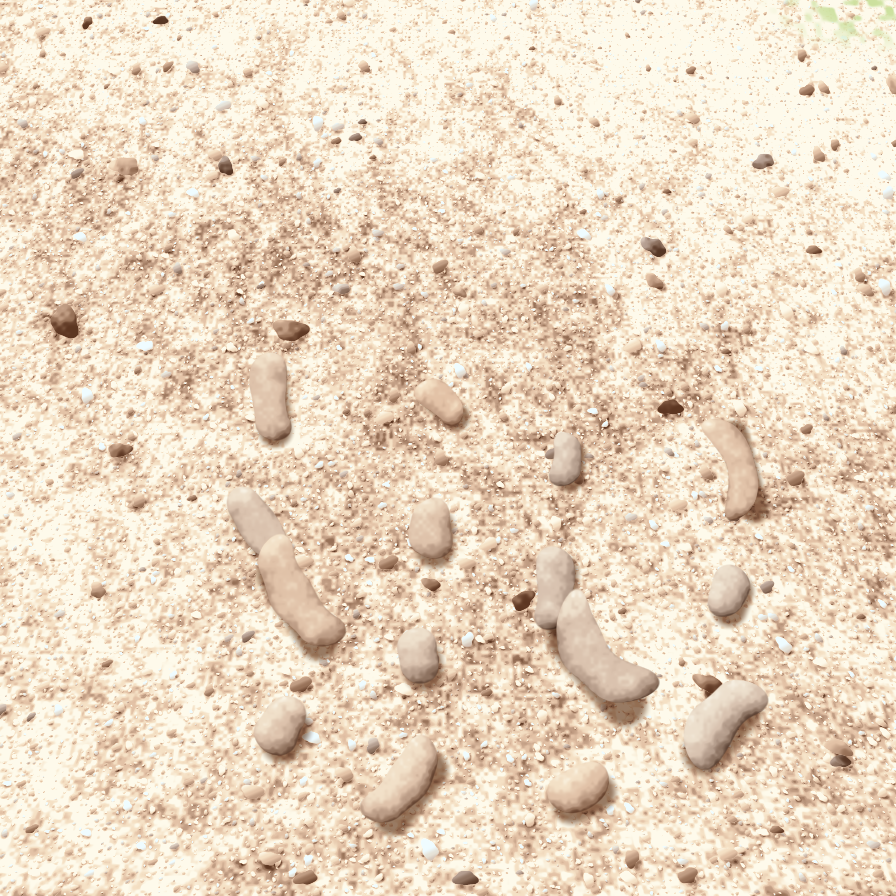
Write a WebGL 1 fragment shader that draws this texture.

```glsl
precision highp float;
// Sunlit sandy ground with grit, pebbles, brown rocks and scattered smooth pods.
uniform vec2 u_resolution;

const vec3 CREAM = vec3(0.995, 0.98, 0.92);
const vec3 SAND  = vec3(0.96, 0.88, 0.77);
const vec3 TAN   = vec3(0.89, 0.76, 0.65);
const vec3 CLAY  = vec3(0.75, 0.61, 0.51);
const vec3 BROWN = vec3(0.59, 0.44, 0.34);
const vec3 UMBER = vec3(0.36, 0.21, 0.13);
const vec3 COOL  = vec3(0.94, 1.01, 1.10);   // tint of the grey stones
const vec3 LEAF  = vec3(0.80, 0.88, 0.62);
const vec2 LIGHT = vec2(-0.45, 0.89);        // direction towards the sun
const float DEPTH = 0.8;                     // shrinking of grains to the top
const float POD_RADIUS = 0.024;
const int POD_COUNT = 15;

float hash(vec2 p) {
  p = fract(p * vec2(0.1031, 0.1137));
  p += dot(p, p.yx + 33.33);
  return fract((p.x + p.y) * p.x * 97.3 + p.y * 61.7);
}

vec2 hash2(vec2 p) { return vec2(hash(p + 17.0), hash(p + 71.0)); }

float noise(vec2 p) {
  vec2 c = floor(p), f = fract(p);
  f = f * f * (3.0 - 2.0 * f);
  return mix(mix(hash(c), hash(c + vec2(1, 0)), f.x),
             mix(hash(c + vec2(0, 1)), hash(c + vec2(1, 1)), f.x), f.y) - 0.5;
}

mat2 turn(float a) { return mat2(cos(a), -sin(a), sin(a), cos(a)); }

// Tone rank (0 dark, 1 light) to colour, spaced by the share of each colour.
vec3 ramp(float q) {
  vec3 c = mix(UMBER, BROWN, smoothstep(0.005, 0.04, q));
  c = mix(c, CLAY, smoothstep(0.04, 0.115, q));
  c = mix(c, TAN, smoothstep(0.115, 0.28, q));
  c = mix(c, SAND, smoothstep(0.28, 0.54, q));
  return mix(c, CREAM, smoothstep(0.54, 0.83, q));
}

// One cellular layer of lit stones with shadows, laid over tone and coolness.
void addStones(inout float tone, inout float cool, vec2 p, float density,
               vec2 toneRange, float relief, float blur) {
  vec2 home = floor(p);
  float shadow = 0.0, cover = 0.0, stoneTone = 0.0, stoneCool = 0.0;
  for (int j = -1; j <= 1; j++) {
    for (int i = -1; i <= 1; i++) {
      vec2 cell = home + vec2(i, j);
      float kind = hash(cell + 5.0), size = hash(cell + 43.0);
      float present = step(hash(cell + 29.0), density);
      vec2 q = p - cell - 0.25 - 0.5 * hash2(cell);
      vec2 e = turn(kind * 6.28) * q * vec2(1.0, 1.1);
      float angle = atan(e.y, e.x + 1e-5);
      float radius = mix(0.16, 0.40, size * size);
      float d = length(e * vec2(0.85, 1.25))
              + radius * (0.10 * sin(3.0 * angle + kind * 40.0) + 0.06 * sin(5.0 * angle));
      float mask = present * (1.0 - smoothstep(radius - blur, radius + blur, d));
      float shade = dot(q, LIGHT) / radius;
      shadow = max(shadow, present * (1.0 - smoothstep(0.6, 1.25, length(q + LIGHT * radius * 0.5) / radius)));
      stoneTone = mix(stoneTone, mix(toneRange.x, toneRange.y, kind) + relief * shade, mask);
      stoneCool = mix(stoneCool, step(0.72, hash(cell + 91.0)), mask);
      cover = max(cover, mask);
    }
  }
  tone = mix(tone - relief * 1.1 * shadow, stoneTone, cover);
  cool = mix(cool, stoneCool, cover);
}

// Bent, lumpy capsules: smooth pods lying on the ground with soft shadows.
void addPods(inout vec3 color, vec2 uv, float px) {
  for (int i = 0; i < POD_COUNT; i++) {
    float k = float(i);
    vec2 spot = fract(0.5 + k * vec2(0.7549, 0.5698));
    vec2 center = vec2(0.28, 0.09) + spot * vec2(0.68, 0.51);
    vec2 rnd = hash2(vec2(k, 3.0));
    float scale = 1.15 - 0.6 * center.y;
    float radius = POD_RADIUS * scale * mix(0.8, 1.1, rnd.x);
    float halfLength = scale * mix(0.006, 0.052, rnd.y * rnd.y);
    mat2 spin = turn(1.57 + (hash(vec2(k, 9.0)) - 0.5) * 2.2);
    vec2 q = spin * (uv - center);
    q.y += (rnd.x - 0.5) * 14.0 * q.x * q.x;
    vec2 side = q - vec2(clamp(q.x, -halfLength, halfLength), 0.0);
    float lumpy = radius * (1.0 + 0.08 * sin(q.x * 95.0 + k));
    float d = length(side) - lumpy;

    vec2 s = spin * (uv - center + LIGHT * radius * 0.55);
    s.x -= clamp(s.x, -halfLength, halfLength);
    float shadow = 1.0 - smoothstep(0.65, 1.2, length(s) / radius);
    color *= mix(vec3(1.0), vec3(0.60, 0.49, 0.42), shadow);

    vec2 n = (side * spin) / lumpy;
    float dome = sqrt(max(0.0, 1.0 - dot(n, n)));
    float lit = clamp(0.42 + 0.42 * dot(n, LIGHT) + 0.28 * dome, 0.0, 1.0);
    float dirt = 0.16 * noise(uv * 95.0) + 0.12 * noise(uv * 230.0);
    vec3 skin = ramp(0.015 + 0.72 * pow(clamp(lit + dirt, 0.0, 1.0), 2.3));
    skin = mix(skin, vec3(dot(skin, vec3(0.333))), 0.4 * hash(vec2(k, 21.0)));
    color = mix(color, skin, 1.0 - smoothstep(-px, px, d));
  }
}

void main() {
  vec2 uv = gl_FragCoord.xy / u_resolution;
  float px = 1.0 / u_resolution.y, depth = 1.0 + DEPTH * uv.y;
  vec2 ground = vec2((uv.x - 0.5) * depth, 1.1 * uv.y * (1.0 + 0.5 * DEPTH * uv.y)) + 3.0;
  float blur = px * depth;

  // Broad sunlight, then mottled sand
  vec2 hollow = uv - vec2(0.47, 0.62);
  float tone = 0.25 + 1.3 * smoothstep(0.6, 1.15, uv.y + 0.35 * (uv.x - 0.5))
             + 0.5 * smoothstep(0.4, 0.0, uv.x) * smoothstep(0.7, 0.2, uv.y)
             - 0.45 * exp(-14.0 * dot(hollow, hollow));
  tone += 1.1 * noise(ground * 9.0) + 1.3 * noise(ground * 28.0)
        + 1.5 * noise(ground * 75.0) + 2.0 * noise(ground * 190.0);

  // Grit, gravel, pebbles and a few dark rocks
  float cool = 0.0;
  addStones(tone, cool, ground * 125.0, 0.50, vec2(-0.7, 1.6), 0.9, blur * 125.0);
  addStones(tone, cool, ground * 58.0, 0.32, vec2(-0.9, 1.5), 1.0, blur * 58.0);
  addStones(tone, cool, ground * 27.0, 0.17, vec2(-1.8, 1.2), 1.1, blur * 27.0);
  float rockGrain = 2.2 * noise(ground * 110.0);
  float before = tone;
  addStones(tone, cool, ground * 13.0, 0.05, vec2(-2.6, -0.9), 1.1, blur * 13.0);
  tone += rockGrain * step(0.001, abs(tone - before)) * 0.5;

  vec3 color = ramp(1.0 / (1.0 + exp(-1.7 * tone)));
  color *= mix(vec3(1.0), COOL, cool);
  float grass = smoothstep(0.13, 0.03, length((uv - vec2(0.97, 1.0)) * vec2(1.0, 2.0)));
  color = mix(color, LEAF, grass * smoothstep(-0.1, 0.3, noise(ground * 60.0)));
  addPods(color, uv, px);
  gl_FragColor = vec4(clamp(color, 0.0, 1.0), 1.0);
}
```
